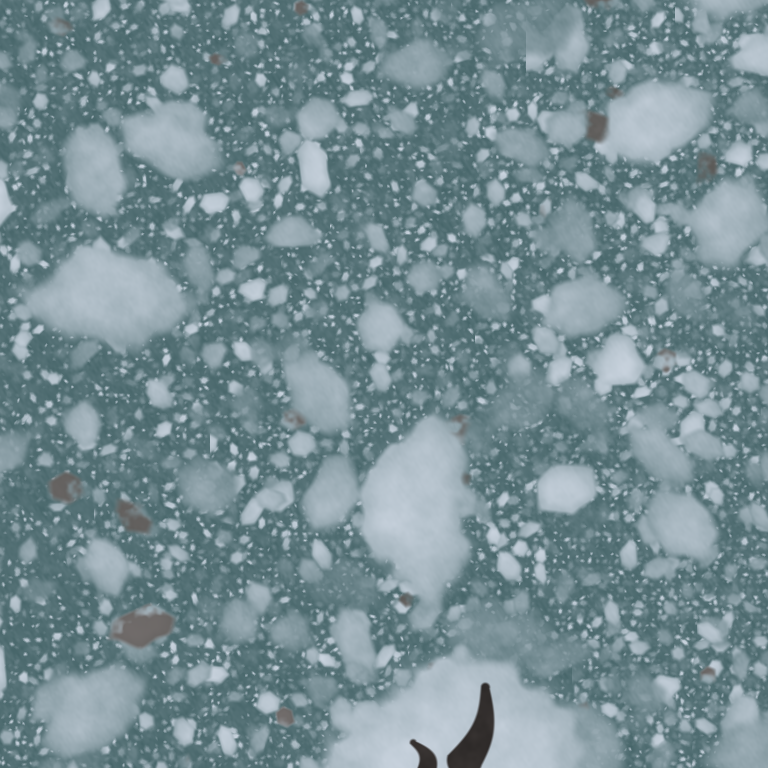
Write a Shadertoy shader that draws this texture.

```glsl
#define WATER vec3(0.282, 0.402, 0.418)
#define SNOW vec3(0.785, 0.825, 0.868)
#define DIRT vec3(0.34, 0.30, 0.28)
#define SEAL vec3(0.19, 0.175, 0.17)
#define LAYERS 7
#define FINEST 110.0
#define LAYER_STEP 0.573
#define SIDES 6
#define EDGE 0.0021
#define GRAIN 0.15
#define DIRTY_SHARE 0.06

float hash(vec2 p) {
    return fract(sin(dot(p, vec2(127.1, 311.7))) * 43758.5);
}

float noise(vec2 p) {
    vec2 i = floor(p), f = fract(p);
    f = f * f * (3.0 - 2.0 * f);
    return mix(mix(hash(i), hash(i + vec2(1, 0)), f.x),
               mix(hash(i + vec2(0, 1)), hash(i + vec2(1, 1)), f.x), f.y);
}

float fbm(vec2 p) {
    return 0.55 * noise(p) + 0.29 * noise(p * 2.1 + 3.7) + 0.16 * noise(p * 4.3 + 8.1);
}

vec2 turn(vec2 p, float a) {
    float c = cos(a), s = sin(a);
    return vec2(c * p.x + s * p.y, c * p.y - s * p.x);
}

// Slightly rounded irregular polygon; 1 on the outline, 0 at the centre
float chunkShape(vec2 p, float seed) {
    const mat2 nextSide = mat2(0.5, 0.866, -0.866, 0.5);
    vec2 normal = vec2(1, 0);
    float sum = 1e-9;
    for (int k = 0; k < SIDES; k++) {
        float reach = 0.72 + 0.42 * fract(seed * (3.17 + 1.73 * float(k)));
        float side = max(dot(p, normal) / reach, 0.0);
        side *= side;
        side *= side;
        side *= side;
        sum += side * side;
        normal = nextSide * normal;
    }
    return pow(sum, 1.0 / 16.0);
}

// field: x whiteness, y dirt; surface: xy outline wobble, z facets, w stains
void addIce(inout vec2 field, vec4 surface, vec2 offset, float radius,
            float seed, float tone, float dirty) {
    vec2 q = offset / radius;
    if (dot(q, q) > 2.4) return;
    float d = chunkShape(q + 0.2 * surface.xy, seed);

    // Submerged ice is blurred and translucent, floating ice is crisp
    float soft = mix(0.32, 0.03, tone) + EDGE / radius;
    float mask = 1.0 - smoothstep(1.0 - soft, 1.0 + soft, d);
    float halo = smoothstep(0.02, 0.06, radius) * (1.0 - smoothstep(0.9, 1.35, d));
    field.x = max(field.x, 0.24 * halo);

    float tilt = dot(q, vec2(cos(seed), sin(seed)));
    float shade = tone * (1.0 - 0.2 * smoothstep(0.45, 1.05, d))
                + 0.3 * surface.z * (1.2 - 0.7 * tone) - 0.08 * tilt;
    float alpha = mask * mix(0.55, 1.0, smoothstep(0.15, 0.7, tone));
    field.x = mix(field.x, shade, alpha);
    field.y = mix(field.y, dirty * surface.w, mask);
}

// Jittered grids of chunks, from fine brash to bergs
void scatterIce(inout vec2 field, vec4 surface, vec2 uv) {
    float scale = FINEST;
    for (int i = 0; i < LAYERS; i++) {
        float level = float(i) / float(LAYERS - 1);
        float density = mix(0.82, 0.36, level * level) * mix(0.7, 1.25, uv.x);
        vec2 grid = turn(uv, 0.7 * float(i)) * scale + 17.0 * float(i);
        vec2 corner = floor(grid - 0.5);
        for (int n = 0; n < 4; n++) {
            vec2 cell = corner + vec2(n & 1, n >> 1);
            vec2 key = cell + 31.0 * float(i);
            if (hash(key) > density) continue;
            vec2 jitter = vec2(hash(key + 5.3), hash(key + 8.9)) - 0.5;
            vec2 offset = grid - cell - 0.5 - 0.5 * jitter;
            float size = hash(key + 2.7);
            float radius = mix(0.17, 0.42, size * size);
            if (dot(offset, offset) > 4.5 * radius * radius) continue;

            float seed = 40.0 * hash(key + 4.1);
            float stretch = 1.0 + 0.35 * fract(seed);
            offset = turn(offset, seed) * vec2(stretch, 1.0 / stretch);
            float tone = 0.2 + 0.76 * pow(hash(key + 1.9), mix(1.8, 0.5, level));
            float dirty = step(1.0 - DIRTY_SHARE, hash(key + 7.4)) * step(0.35, level);
            addIce(field, surface, offset / scale, radius / scale, seed, tone, dirty);
        }
        scale *= LAYER_STEP;
    }
}

// Tapered, slightly bent capsule
float sealBody(vec2 p, vec2 tail, vec2 nose, float girth) {
    vec2 axis = nose - tail;
    float t = clamp(dot(p - tail, axis) / dot(axis, axis), 0.0, 1.0);
    float bend = 0.012 * sin(3.1416 * t);
    return length(p - tail - axis * t - vec2(bend, 0.0)) - girth * mix(1.0, 0.25, t);
}

void mainImage(out vec4 fragColor, in vec2 fragCoord) {
    vec2 uv = fragCoord / iResolution.y;

    // Relief shared by all the ice
    float relief = fbm(uv * 38.0);
    vec4 surface = vec4(noise(uv * 45.0) - 0.5, noise(uv * 45.0 + 19.0) - 0.5,
                        relief - 0.5, smoothstep(0.3, 0.6, relief));

    // Water, then drifting ice
    vec2 field = vec2(0.02 + 0.1 * relief, 0.0);
    scatterIce(field, surface, uv);

    // Tall berg and the wide floe
    vec2 berg = (uv - vec2(0.545, 0.34)) * vec2(1.45, 0.85);
    addIce(field, surface, berg, 0.105, 12.4, 0.86, 0.0);
    addIce(field, surface, uv - vec2(0.6, -0.03), 0.175, 5.2, 0.9, 0.0);

    // Slanted ripple grain, weaker on white ice
    vec2 slant = turn(uv, -1.0);
    float ripple = noise(slant * vec2(95.0, 270.0)) + noise(slant * vec2(190.0, 330.0) + 7.0);
    field.x += GRAIN * (0.5 * ripple - 0.5) * (1.0 - 0.85 * clamp(field.x, 0.0, 1.0));

    vec3 color = mix(WATER, SNOW, clamp(field.x, -0.08, 1.06));
    color = mix(color, DIRT, 0.75 * field.y);

    // Resting seals
    float body = min(sealBody(uv, vec2(0.605, 0.01), vec2(0.632, 0.105), 0.023),
                     sealBody(uv, vec2(0.552, -0.01), vec2(0.538, 0.033), 0.017));
    vec3 fur = SEAL * (0.8 + 0.5 * relief);
    color = mix(color, fur, 1.0 - smoothstep(-EDGE, EDGE, body));

    fragColor = vec4(color, 1.0);
}
```
